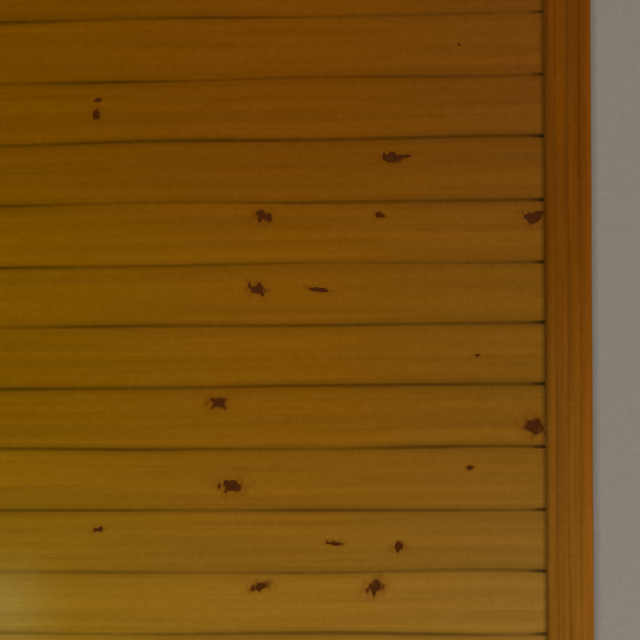
Give the GLSL for this texture, as a three.js fragment shader.

```glsl
// Varnished pine boards, stacked slightly out of level, ending at an upright
// trim strip beside a plain grey wall. Seams repeat with fract; grain comes
// from stretched value noise, and knots from hashed cells along each board.

#define BOARD_PITCH 0.0955
#define BOARD_OFFSET 0.010
#define BOARD_FAN 0.020
#define SEAM_WIDTH 0.0030
#define SEAM_DEPTH 0.27
#define GRAIN_DEPTH 0.10
#define SPECKLE 0.030
#define KNOT_CHANCE 0.58
#define TRIM_LEFT 0.848
#define TRIM_RIGHT 0.922
#define TRIM_LEAN 0.006
#define EDGE_BLUR 0.0022

varying vec2 vUv;

float hash(vec2 p) {
  vec3 q = fract(p.xyx * 0.1031);
  q += dot(q, q.yzx + 33.33);
  return fract((q.x + q.y) * q.z);
}

float noise(vec2 p) {
  vec2 i = floor(p), f = fract(p);
  f = f * f * (3.0 - 2.0 * f);
  return mix(mix(hash(i), hash(i + vec2(1.0, 0.0)), f.x),
             mix(hash(i + vec2(0.0, 1.0)), hash(i + 1.0), f.x), f.y);
}

float fbm(vec2 p) {
  float sum = 0.0, amp = 0.5;
  for (int i = 0; i < 4; i++) {
    sum += amp * noise(p);
    p = p * 2.03 + 17.3;
    amp *= 0.5;
  }
  return sum;
}

// Dark core (x) and stained halo (y) of the knot in this cell of a board.
vec2 knot(vec2 p, float row, float height, float cells, float chance,
          vec2 smallest, vec2 largest) {
  float cell = floor(p.x * cells);
  vec2 seed = vec2(cell * 3.0 + cells * 7.0, row * 5.0 + 40.0);
  float size = hash(seed + 1.7);
  vec2 radius = mix(smallest, largest, vec2(size * size, hash(seed + 3.1)));
  vec2 center = vec2((cell + mix(0.25, 0.75, hash(seed + 5.3))) / cells,
                     mix(0.25, 0.78, hash(seed + 8.9)) * BOARD_PITCH);
  vec2 d = vec2(p.x, height) - center;
  d.y += d.x * (hash(seed + 11.3) - 0.5) * 0.35;
  float ragged = (noise(p * vec2(190.0, 130.0)) - 0.5) * 0.9;
  float dist = length(d / radius) + ragged;
  float present = step(hash(seed), chance);
  return present * vec2(1.0 - smoothstep(0.55, 1.15, dist),
                        1.0 - smoothstep(0.6, 2.3, dist));
}

vec3 boards(vec2 p) {
  float level = (p.y - BOARD_OFFSET) / (BOARD_PITCH * (1.0 + BOARD_FAN * p.x));
  level += (noise(vec2(p.x * 4.0, floor(level + 0.5) * 9.0 + 50.0)) - 0.5) * 0.05;
  float row = floor(level), height = fract(level) * BOARD_PITCH;

  // Broad light: amber above, yellow at the left, paler toward the bottom.
  vec3 amber = vec3(0.430, 0.242, 0.015);
  vec3 honey = vec3(0.480, 0.300, 0.030);
  vec3 pale = vec3(0.530, 0.368, 0.095);
  vec3 col = mix(honey, amber, smoothstep(0.45, 0.90, p.y));
  col = mix(col, pale, 1.0 - smoothstep(0.0, 0.42, p.y));
  col += vec3(-0.01, 0.012, -0.02) * (1.0 - smoothstep(0.0, 0.45, p.x));
  col += vec3(-0.01, 0.0, 0.03) * smoothstep(0.45, 0.85, p.x);
  col += vec3(0.03, 0.06, 0.10) * (1.0 - smoothstep(0.0, 0.13, length(p - vec2(0.0, 0.05))));

  // Board tone and lengthwise grain.
  col *= 0.975 + 0.05 * hash(vec2(row + 20.0, 4.0));
  float grain = fbm(vec2(p.x * 2.5 + row * 13.0 + 60.0, level * 9.0 + 30.0));
  float fiber = noise(vec2(p.x * 9.0, level * 34.0 + 80.0));
  col *= 1.0 + GRAIN_DEPTH * (grain - 0.47) * 1.6 + GRAIN_DEPTH * 0.3 * (fiber - 0.5);

  // Knots and smaller flecks.
  vec2 big = knot(p, row, height, 4.0, KNOT_CHANCE - 0.40 * p.y,
                  vec2(0.009, 0.006), vec2(0.032, 0.012));
  vec2 fleck = knot(p, row, height, 9.0, 0.20 - 0.12 * p.y,
                    vec2(0.004, 0.0022), vec2(0.022, 0.0045));
  col = mix(col, vec3(0.38, 0.20, 0.03), 0.40 * max(big.y, fleck.y));
  col = mix(col, vec3(0.235, 0.105, 0.035), 0.85 * max(big.x, fleck.x));

  // Seam line with a soft shadow, darker where it meets the trim.
  float gap = min(height, BOARD_PITCH - height);
  float wear = 0.45 + 0.8 * noise(vec2(p.x * 6.0, floor(level + 0.5) * 7.0 + 90.0));
  float line = 1.0 - smoothstep(SEAM_WIDTH * 0.2, SEAM_WIDTH * 1.5, gap);
  float shadow = 1.0 - smoothstep(0.0, SEAM_WIDTH * 4.5, gap);
  float corner = smoothstep(TRIM_LEFT - 0.025, TRIM_LEFT, p.x);
  col *= 1.0 - SEAM_DEPTH * wear * (0.65 * line + 0.35 * shadow) - 0.3 * line * corner;
  return col;
}

vec3 trim(vec2 p, float across) {
  vec3 col = mix(vec3(0.510, 0.320, 0.075), vec3(0.430, 0.230, 0.025),
                 smoothstep(0.05, 0.75, p.y));
  float grain = fbm(vec2(across * 11.0, p.y * 4.0 + 25.0));
  float groove = smoothstep(0.5, 0.95, cos(across * 25.0));
  col *= 0.93 + 0.25 * (grain - 0.4) - 0.07 * groove;
  col *= 1.0 - 0.26 * (1.0 - smoothstep(0.0, 0.14, across));
  return col + vec3(0.05, 0.015, 0.0) * smoothstep(0.78, 0.96, across);
}

void main() {
  vec2 p = vUv;
  float x = p.x - TRIM_LEAN * (1.0 - p.y);
  float across = (x - TRIM_LEFT) / (TRIM_RIGHT - TRIM_LEFT);
  vec3 wall = mix(vec3(0.535, 0.500, 0.465), vec3(0.505, 0.480, 0.430), p.y);
  wall *= 1.0 - 0.15 * (1.0 - smoothstep(TRIM_RIGHT, TRIM_RIGHT + 0.014, x));

  vec3 col = boards(p);
  col *= 1.0 - 0.22 * smoothstep(TRIM_LEFT - 0.008, TRIM_LEFT, x);
  col = mix(col, trim(p, across), smoothstep(-EDGE_BLUR, EDGE_BLUR, x - TRIM_LEFT));
  col = mix(col, wall, smoothstep(-EDGE_BLUR, EDGE_BLUR, x - TRIM_RIGHT));
  col += SPECKLE * (fbm(p * 190.0) - 0.47);
  gl_FragColor = vec4(col, 1.0);
}
```
